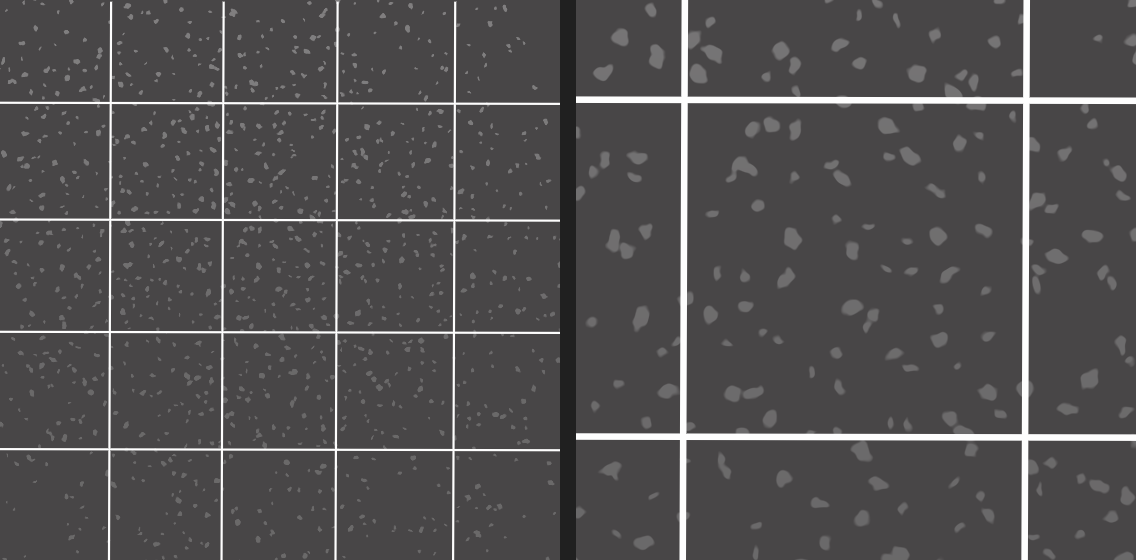
Left, the full canvas; right, a detail of the centre.
A Shadertoy shader for this texture:

```glsl
// Dark grey speckled floor tiles, five by five, with thin white joints.

const vec3 TILE_COLOR = vec3(0.283, 0.274, 0.278);
const vec3 JOINT_COLOR = vec3(0.995);
const vec3 FLECK_DIM = vec3(0.415, 0.41, 0.413);
const vec3 FLECK_BRIGHT = vec3(0.50, 0.495, 0.498);

// Joint positions, measured along the middle of the canvas
const vec4 JOINTS_X = vec4(0.1965, 0.3975, 0.6010, 0.8110);
const vec4 JOINTS_Y = vec4(0.1970, 0.4065, 0.6070, 0.8155);
const vec2 JOINT_SLANT = vec2(0.0038, -0.0020);
const float JOINT_WIDTH = 0.0039;
const float JOINT_TOP = 0.9970;       // upright joints stop just below the edge

const float FLECK_CELLS = 44.0;       // scatter cells across the canvas
const float FLECK_MIN = 0.0024;       // radii
const float FLECK_MAX = 0.0055;
const float FLECK_STRETCH = 1.9;
const float FLECK_MERGE = 0.0030;     // how readily close flecks fuse
const float FLECK_SOFTNESS = 0.0009;
const float RAGGED_SCALE = 150.0;
const float RAGGED_AMOUNT = 0.0028;
const vec2 DENSE_CENTER = vec2(0.45, 0.53);
const float DENSE_CHANCE = 0.76;
const float SPARSE_CHANCE = 0.22;

vec3 hash3(vec2 p) {
    vec3 q = fract(p.xyx * vec3(0.1031, 0.1030, 0.0973));
    q += dot(q, q.yxz + 33.33);
    return fract((q.xxy + q.yzz) * q.zyx);
}

vec2 gradientAt(vec2 cell) {
    float angle = 6.28319 * hash3(cell).x;
    return vec2(cos(angle), sin(angle));
}

float gradientNoise(vec2 p) {
    vec2 i = floor(p), f = fract(p);
    vec2 u = f * f * f * (f * (f * 6.0 - 15.0) + 10.0);
    vec2 e = vec2(0.0, 1.0);
    float a = dot(gradientAt(i), f);
    float b = dot(gradientAt(i + e.yx), f - e.yx);
    float c = dot(gradientAt(i + e.xy), f - e.xy);
    float d = dot(gradientAt(i + e.yy), f - e.yy);
    return mix(mix(a, b, u.x), mix(c, d, u.x), u.y);
}

float smoothMin(float a, float b, float k) {
    float h = max(k - abs(a - b), 0.0) / k;
    return min(a, b) - 0.25 * k * h * h;
}

// Chance of a fleck: high near the middle, low in the corners
float fleckChance(vec2 p) {
    float away = smoothstep(0.22, 0.72, distance(p, DENSE_CENTER));
    return mix(DENSE_CHANCE, SPARSE_CHANCE, away);
}

// Distance to scattered ragged ellipses, some fused into longer chips
float fleckDistance(vec2 p) {
    vec2 home = floor(p * FLECK_CELLS);
    vec2 n = p * RAGGED_SCALE;
    p += RAGGED_AMOUNT * vec2(gradientNoise(n), gradientNoise(n + 37.0));
    float nearest = 1.0;
    for (int y = -1; y <= 1; y++) {
        for (int x = -1; x <= 1; x++) {
            vec2 cell = home + vec2(x, y);
            vec3 place = hash3(cell + 11.0);
            vec3 form = hash3(cell + 171.0);
            vec2 center = (cell + place.xy) / FLECK_CELLS;
            if (place.z > fleckChance(center)) continue;

            float c = cos(3.14159 * form.x), s = sin(3.14159 * form.x);
            float stretch = sqrt(mix(1.0, FLECK_STRETCH, form.y));
            vec2 q = mat2(c, -s, s, c) * (p - center);
            q *= vec2(1.0 / stretch, stretch);
            float radius = mix(FLECK_MIN, FLECK_MAX, form.z * form.z);
            nearest = smoothMin(nearest, length(q) - radius, FLECK_MERGE);
        }
    }
    return nearest;
}

float nearestJoint(float t, vec4 joints) {
    vec4 d = abs(t - joints);
    return min(min(d.x, d.y), min(d.z, d.w));
}

void mainImage(out vec4 fragColor, in vec2 fragCoord) {
    vec2 uv = fragCoord / iResolution.xy;
    float pixel = 1.0 / min(iResolution.x, iResolution.y);

    // Flecks, paler towards the top
    float soft = max(FLECK_SOFTNESS, 0.6 * pixel);
    float fleck = 1.0 - smoothstep(-soft, soft, fleckDistance(uv));
    vec3 fleckColor = mix(FLECK_DIM, FLECK_BRIGHT, smoothstep(0.3, 0.95, uv.y));
    vec3 color = mix(TILE_COLOR, fleckColor, fleck);

    // Slightly slanted joints
    vec2 straight = uv - JOINT_SLANT * (uv.yx - 0.5);
    float upright = max(nearestJoint(straight.x, JOINTS_X) - 0.5 * JOINT_WIDTH,
                        uv.y - JOINT_TOP);
    float level = nearestJoint(straight.y, JOINTS_Y) - 0.5 * JOINT_WIDTH;
    float joint = clamp(0.5 - min(upright, level) / pixel, 0.0, 1.0);

    fragColor = vec4(mix(color, JOINT_COLOR, joint), 1.0);
}
```
